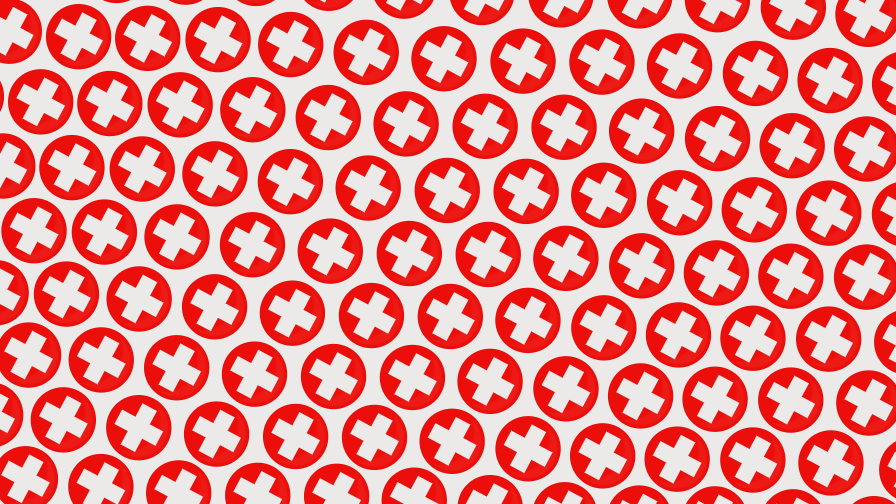
This pattern is drawn by a Shadertoy shader. Its source:

```glsl
// Red glossy discs with tilted pale crosses, on a slanted, gently warped lattice.

// Lengths are fractions of the canvas height, with y measured down from the top.
const vec3 PAPER = vec3(0.922, 0.918, 0.910);
const vec3 RED = vec3(0.925, 0.055, 0.040);
const vec3 RIM_RED = vec3(0.80, 0.045, 0.040);
const vec3 SHEEN_RED = vec3(0.930, 0.130, 0.110);

const vec2 ORIGIN = vec2(-0.0192, 0.3234);
const vec2 COLUMN_STEP = vec2(0.1505, 0.0087);
const vec2 ROW_STEP = vec2(-0.0752, 0.1262);
const float ROW_SQUEEZE = 0.00104;   // rows draw closer toward the bottom
const float COLUMN_BOW = 0.00053;    // columns spread toward the sides
const float BOW_CENTRE = 6.3;
const vec2 WAVE_SIZE = vec2(0.0116, 0.0062);
const vec2 WAVE_RATE = vec2(0.63, 1.2);
const vec2 WAVE_PEAK = vec2(8.0, 5.0);

const float DISC_RADIUS = 0.0648;
const float RIM_WIDTH = 0.0022;
const float ARM_LENGTH = 0.0462;
const float ARM_HALF_WIDTH = 0.0162;
const float TILT = 0.49;

// Centre of the disc at lattice cell (column, row)
vec2 discCentre(vec2 cell) {
    vec2 centre = ORIGIN + cell.x * COLUMN_STEP + cell.y * ROW_STEP;
    float side = cell.x - BOW_CENTRE;
    centre += vec2(COLUMN_BOW * side * side, -ROW_SQUEEZE * cell.y * cell.y);
    return centre + WAVE_SIZE * cos(WAVE_RATE * (cell.x - WAVE_PEAK));
}

// Offset from the nearest disc centre
vec2 nearestOffset(vec2 p) {
    vec2 base = round(inverse(mat2(COLUMN_STEP, ROW_STEP)) * (p - ORIGIN));
    vec2 nearest = vec2(10.0);
    for (int j = -1; j <= 1; j++) {
        for (int i = -1; i <= 1; i++) {
            vec2 offset = p - discCentre(base + vec2(i, j));
            if (dot(offset, offset) < dot(nearest, nearest)) nearest = offset;
        }
    }
    return nearest;
}

float boxDistance(vec2 p, vec2 halfSize) {
    vec2 d = abs(p) - halfSize;
    return length(max(d, 0.0)) + min(max(d.x, d.y), 0.0);
}

float crossDistance(vec2 p) {
    vec2 arm = vec2(ARM_LENGTH, ARM_HALF_WIDTH);
    return min(boxDistance(p, arm), boxDistance(p, arm.yx));
}

// Antialiased coverage of a signed distance
float coverage(float d, float pixel) {
    return clamp(0.5 - d / pixel, 0.0, 1.0);
}

void mainImage(out vec4 fragColor, in vec2 fragCoord) {
    float pixel = 1.0 / iResolution.y;
    vec2 p = vec2(fragCoord.x, iResolution.y - fragCoord.y) * pixel;
    vec2 q = nearestOffset(p);
    float disc = length(q) - DISC_RADIUS;

    // Enamel: a faint reflection at lower right and a darker rim
    float reflection = length(q + vec2(0.022, 0.018)) - DISC_RADIUS;
    float sheen = smoothstep(-0.004, 0.004, reflection)
                * smoothstep(-0.004, -0.009, disc);
    vec3 enamel = mix(RED, SHEEN_RED, 0.6 * sheen);
    enamel = mix(enamel, RIM_RED, 0.6 * smoothstep(-RIM_WIDTH, 0.0, disc));

    // Pale cross, turned clockwise
    float c = cos(TILT), s = sin(TILT);
    vec2 turned = vec2(c * q.x + s * q.y, c * q.y - s * q.x);
    enamel = mix(enamel, PAPER, coverage(crossDistance(turned), pixel));

    fragColor = vec4(mix(PAPER, enamel, coverage(disc, pixel)), 1.0);
}
```
